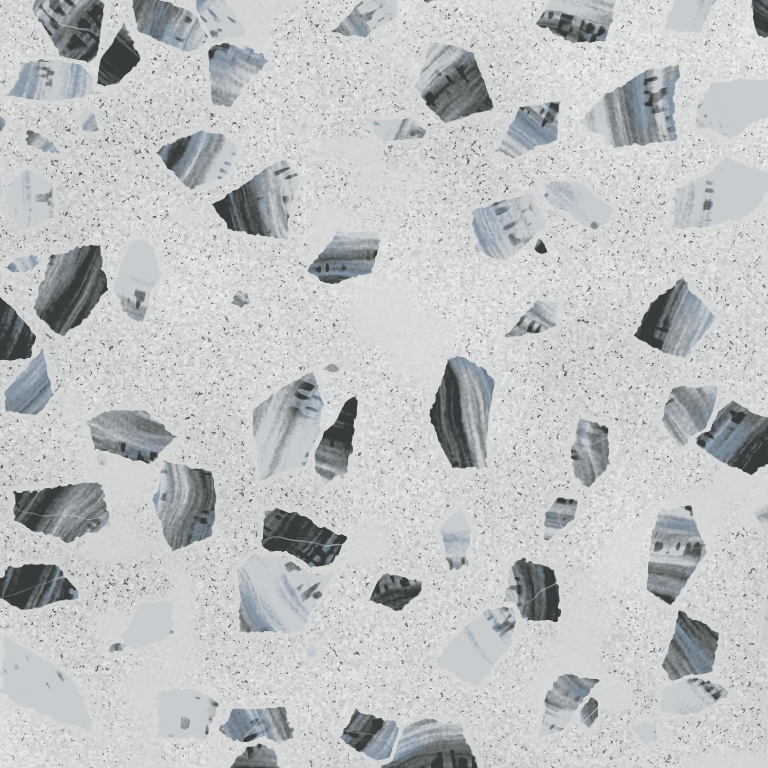
A Shadertoy shader for this texture:

```glsl
// Pale terrazzo slab: angular chips of banded grey-blue marble in a speckled white ground.
// Chips are jittered-grid polygons; where two meet, a thin seam of ground parts them.
// Bands are stretched noise, and the ground is fine grain with ragged dark specks.
#define CHIP_CELLS 7.4
#define CHIP_SHARE 0.92
#define CHIP_RADII vec2(0.033, 0.070)
#define SHARD_CELLS 11.0
#define SHARD_SHARE 0.22
#define SHARD_RADII vec2(0.006, 0.018)
#define SEAM_WIDTH 0.005
#define EDGE_ROUGHNESS 0.008
#define GROUND_LIGHT 0.838
#define GRAIN_CONTRAST 0.19
#define SPECK_DEPTH 0.42
#define CLOUD_CONTRAST 0.09

const float TAU = 6.2831853;
const vec3 CHARCOAL = vec3(0.22, 0.23, 0.23);
const vec3 SLATE = vec3(0.39, 0.41, 0.41);
const vec3 STEEL = vec3(0.56, 0.58, 0.60);
const vec3 PEARL = vec3(0.79, 0.80, 0.81);
const vec3 BLUE = vec3(0.48, 0.57, 0.66);

struct Chip {
    float dist;    // signed distance to the nearest chip
    float next;    // distance to the runner-up
    vec2 local;    // position within the chip
    float radius;
    vec2 id;
};

float hash(vec2 p) {
    vec3 q = fract(vec3(p.xyx) * 0.1031);
    q += dot(q, q.yzx + 33.33);
    return fract((q.x + q.y) * q.z);
}

vec2 hash2(vec2 p) {
    return vec2(hash(p + 17.3), hash(p + 71.9));
}

float noise(vec2 p) {
    vec2 i = floor(p), f = fract(p);
    f = f * f * (3.0 - 2.0 * f);
    return mix(mix(hash(i), hash(i + vec2(1, 0)), f.x),
               mix(hash(i + vec2(0, 1)), hash(i + vec2(1, 1)), f.x), f.y);
}

vec2 rotate(vec2 p, float a) {
    float c = cos(a), s = sin(a);
    return vec2(c * p.x + s * p.y, c * p.y - s * p.x);
}

// Irregular five-sided piece, narrowed along x
float polygon(vec2 p, float radius, vec2 id) {
    float narrow = mix(0.52, 0.95, hash(id + 5.1));
    p.x /= narrow;
    float d = length(p) - 1.35 * radius;
    for (int i = 0; i < 5; i++) {
        vec2 r = hash2(id + float(i) * 9.7);
        float a = (float(i) + 0.7 * (r.x - 0.5)) * TAU / 5.0;
        d = max(d, dot(p, vec2(cos(a), sin(a))) - radius * mix(0.58, 1.1, r.y));
    }
    return d * narrow;
}

// Nearest chip of a jittered grid
Chip scatter(vec2 uv, float cells, float share, vec2 radii, float seed) {
    Chip c = Chip(1.0, 1.0, vec2(0), 1.0, vec2(0));
    vec2 home = floor(uv * cells);
    for (int y = -1; y <= 1; y++)
    for (int x = -1; x <= 1; x++) {
        vec2 cell = home + vec2(x, y), id = cell + seed;
        if (hash(id) > share) continue;
        vec2 centre = (cell + 0.5 + 0.8 * (hash2(id) - 0.5)) / cells;
        float radius = mix(radii.x, radii.y, hash(id + 3.7));
        vec2 local = rotate(uv - centre, TAU * hash(id + 8.2));
        float d = polygon(local, radius, id);
        if (d < c.dist) c = Chip(d, c.dist, local, radius, id);
        else c.next = min(c.next, d);
    }
    c.dist = max(c.dist, c.dist - c.next + SEAM_WIDTH);
    return c;
}

// Banded marble: a tone ramp, layered stripes, broken dashes, blue tint and a vein
vec3 marble(Chip c) {
    vec2 offset = 40.0 * hash2(c.id + 2.3);
    vec2 b = rotate(c.local, 0.8 * (hash(c.id + 6.4) - 0.5) + step(0.7, hash(c.id + 1.9)) * TAU / 4.0);
    float s = b.y + 0.007 * (noise(b * 26.0 + offset) - 0.5) + 0.0015 * noise(b * 160.0);
    float stripes = 0.48 * noise(vec2(b.x * 6.0, s * 60.0) + offset)
                  + 0.30 * noise(vec2(b.x * 11.0, s * 165.0) + offset)
                  + 0.22 * noise(vec2(b.x * 30.0, s * 360.0) + offset);
    float base = mix(0.10, 1.12, hash(c.id + 4.4));
    float slope = 0.9 * (hash(c.id + 7.7) - 0.5);
    float tone = base + slope * s / c.radius + (stripes - 0.5) * mix(1.35, 0.75, base);
    float dash = smoothstep(0.55, 0.8, noise(vec2(b.x * 190.0, s * 70.0) + offset))
               * smoothstep(0.55, 0.75, noise(vec2(b.x * 10.0, s * 60.0) + offset + 9.0));
    tone -= 0.45 * dash;
    tone += 0.14 * (noise(c.local * 360.0 + offset) - 0.5);

    vec3 col = mix(CHARCOAL, SLATE, smoothstep(0.0, 0.32, tone));
    col = mix(col, STEEL, smoothstep(0.25, 0.55, tone));
    col = mix(col, PEARL, smoothstep(0.46, 0.8, tone));
    float tint = smoothstep(0.5, 0.8, noise(vec2(b.x * 14.0, s * 40.0) + offset + 21.0));
    col = mix(col, BLUE, 0.55 * tint * smoothstep(0.1, 0.4, tone) * smoothstep(0.95, 0.6, tone));
    float vein = abs(b.x + 0.6 * b.y + 0.008 * (noise(b * 60.0 + offset) - 0.5));
    float strength = 0.8 * step(0.7, hash(c.id + 9.9)) * noise(b * 50.0 + offset + 4.0);
    return mix(col, PEARL, strength * smoothstep(0.002, 0.0004, vein));
}

// Speckled ground, paler and smoother where 'calm' is near one
vec3 ground(vec2 uv, float calm) {
    float cloud = 0.6 * noise(uv * 3.5 + 8.0) + 0.4 * noise(uv * 11.0 + 5.0);
    float grain = 0.5 * noise(uv * 290.0) + 0.5 * noise(rotate(uv, 0.6) * 470.0 + 11.0);
    float light = GROUND_LIGHT + CLOUD_CONTRAST * (cloud - 0.5) + 0.03 * (uv.y - 0.5);
    light += GRAIN_CONTRAST * (grain - 0.5) * (1.0 - 0.65 * calm);
    float pits = 0.65 * noise(rotate(uv, 0.9) * 310.0 + 50.0) + 0.35 * noise(rotate(uv, 0.3) * 520.0 + 90.0);
    float speck = smoothstep(0.70, 0.92, pits + 0.10 * (0.5 - cloud));
    light -= SPECK_DEPTH * speck * (1.0 - 0.85 * calm);
    light = mix(light, max(light, 0.85), 0.5 * calm);
    return light + vec3(-0.006, 0.002, 0.002);
}

void mainImage(out vec4 fragColor, in vec2 fragCoord) {
    vec2 uv = fragCoord / iResolution.y;
    float soft = max(0.75 / iResolution.y, 0.0009);
    vec2 bent = uv + 0.018 * (vec2(noise(uv * 14.0), noise(uv * 14.0 + 31.0)) - 0.5);

    // Large chips, with small shards in the space between
    Chip chip = scatter(bent, CHIP_CELLS, CHIP_SHARE, CHIP_RADII, 20.0);
    Chip shard = scatter(bent, SHARD_CELLS, SHARD_SHARE, SHARD_RADII, 90.0);
    shard.dist = max(shard.dist, SEAM_WIDTH - chip.dist);
    if (shard.dist < chip.dist) chip = shard;

    // Chipped rims, pale halos and milky patches
    float rough = 0.55 * noise(uv * 80.0) + 0.45 * noise(uv * 220.0) - 0.5;
    float d = chip.dist + EDGE_ROUGHNESS * rough * (0.3 + noise(uv * 22.0));
    float patches = 0.6 * noise(rotate(uv, 0.5) * 7.0 + 3.0) + 0.4 * noise(uv * 21.0);
    float calm = max(smoothstep(0.009, 0.001, d), smoothstep(0.64, 0.82, patches));
    vec3 col = mix(ground(uv, calm), marble(chip), smoothstep(soft, -soft, d));
    fragColor = vec4(col, 1.0);
}
```
